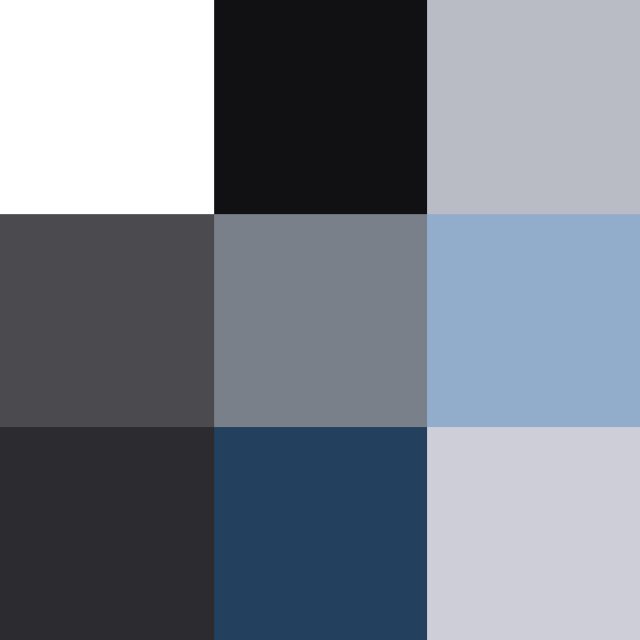
This background is drawn by a WebGL 2 fragment shader. Its source:

```glsl
#version 300 es
precision highp float;

uniform vec2 u_resolution;
out vec4 fragColor;

// Palette
const vec3 WHITE = vec3(1.0);
const vec3 BLACK = vec3(0.067, 0.067, 0.075);
const vec3 SILVER = vec3(0.725, 0.737, 0.773);
const vec3 CHARCOAL = vec3(0.294, 0.290, 0.306);
const vec3 SLATE = vec3(0.478, 0.502, 0.541);
const vec3 SKY = vec3(0.569, 0.678, 0.796);
const vec3 GRAPHITE = vec3(0.173, 0.169, 0.188);
const vec3 NAVY = vec3(0.137, 0.251, 0.369);
const vec3 LILAC = vec3(0.808, 0.808, 0.847);

// Seams between the three columns and the three rows
const vec2 COLUMN_SEAMS = vec2(0.3346, 0.6673);
const vec2 ROW_SEAMS = vec2(0.3327, 0.6654);

// Antialiased step, one pixel wide
float edge(float position, float seam, float pixel) {
    return clamp((position - seam) / pixel + 0.5, 0.0, 1.0);
}

// Three flat bands along one axis
vec3 bands(float position, vec2 seams, float pixel, vec3 first, vec3 second, vec3 third) {
    vec3 color = mix(first, second, edge(position, seams.x, pixel));
    return mix(color, third, edge(position, seams.y, pixel));
}

void main() {
    vec2 uv = gl_FragCoord.xy / u_resolution;
    vec2 pixel = 1.0 / u_resolution;

    // Swatches of each row, left to right
    vec3 bottom = bands(uv.x, COLUMN_SEAMS, pixel.x, GRAPHITE, NAVY, LILAC);
    vec3 middle = bands(uv.x, COLUMN_SEAMS, pixel.x, CHARCOAL, SLATE, SKY);
    vec3 top = bands(uv.x, COLUMN_SEAMS, pixel.x, WHITE, BLACK, SILVER);

    // Rows stacked from the lower edge
    fragColor = vec4(bands(uv.y, ROW_SEAMS, pixel.y, bottom, middle, top), 1.0);
}
```
